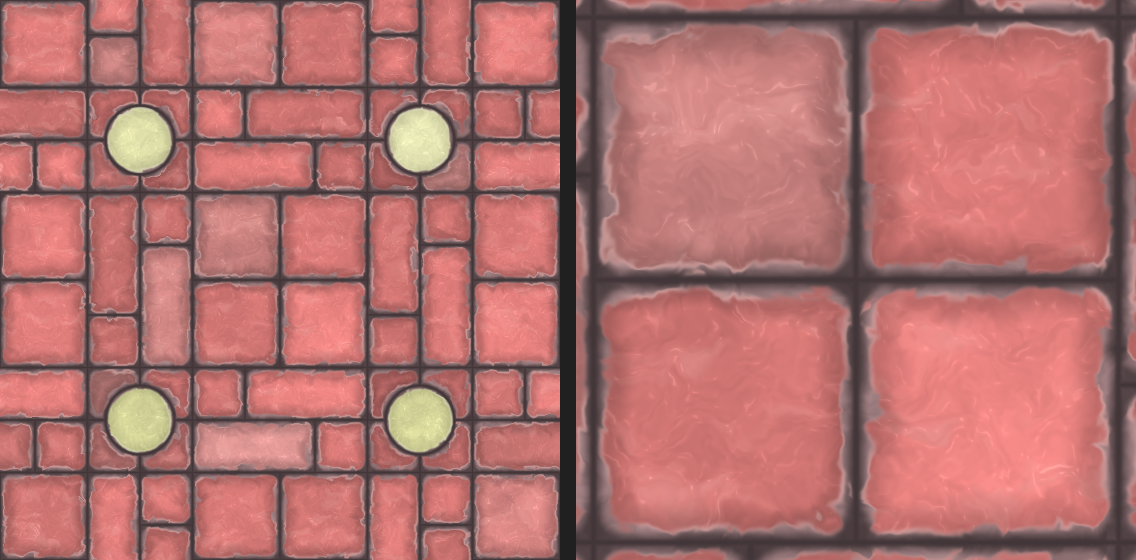
Left, the full canvas; right, a detail of the centre.
Reproduce this pattern procedurally as a three.js fragment shader.

```glsl
varying vec2 vUv;

float hash(vec2 p) {
  vec3 q = fract(p.xyx * 0.1031);
  q += dot(q, q.yzx + 33.33);
  return fract((q.x + q.y) * q.z);
}

// Value noise that wraps after the given number of lattice cells
float noise(vec2 p, vec2 period) {
  vec2 i = floor(p), f = fract(p);
  f = f * f * (3.0 - 2.0 * f);
  vec2 a = mod(i, period), b = mod(i + 1.0, period);
  return mix(mix(hash(a), hash(vec2(b.x, a.y)), f.x),
             mix(hash(vec2(a.x, b.y)), hash(b), f.x), f.y);
}

float fbm(vec2 p, vec2 frequency) {
  float sum = 0.0, weight = 0.5;
  for (int i = 0; i < 4; i++) {
    sum += weight * noise(p * frequency, 32.0 * frequency);
    frequency *= 2.0;
    weight *= 0.5;
  }
  return sum / 0.9375;
}

// Corner (xy) and size (zw) of the brick at g in a 16 unit cell:
// four big squares, then a 6 unit strip each way with staggered bricks
vec4 brickAt(vec2 g) {
  bool inColumn = g.x >= 10.0, inRow = g.y >= 10.0;
  if (inColumn && inRow) return vec4(10.0 + 3.0 * floor((g - 10.0) / 3.0), 3.0, 3.0);
  if (!inColumn && !inRow) return vec4(5.0 * floor(g / 5.0), 5.0, 5.0);
  vec2 s = inColumn ? g.yx : g;
  bool firstLane = s.y < 13.0;
  float split = firstLane == inColumn ? 7.0 : 3.0;
  bool before = s.x < split;
  vec4 brick = vec4(before ? 0.0 : split, firstLane ? 10.0 : 13.0,
                    before ? split : 10.0 - split, 3.0);
  return inColumn ? brick.yxwz : brick;
}

// Depth inside a rounded box
float boxDepth(vec2 p, vec2 halfSize, float radius) {
  vec2 q = abs(p) - halfSize + radius;
  return radius - length(max(q, 0.0)) - min(max(q.x, q.y), 0.0);
}

vec3 brickColor(vec2 id) {
  vec3 red = mix(vec3(0.78, 0.44, 0.43), vec3(0.93, 0.52, 0.51), hash(id + 7.0));
  vec3 faded = mix(vec3(0.72, 0.49, 0.48), vec3(0.92, 0.66, 0.65), hash(id + 91.0));
  return mix(red, faded, 0.8 * smoothstep(0.8, 0.95, hash(id + 43.0)));
}

void main() {
  // 32 units across the canvas, two cells each way, y running down
  vec2 p = vec2(vUv.x, 1.0 - vUv.y) * 32.0;
  vec2 g = mod(p - 11.0, 16.0);
  vec2 tile = mod(floor((p - 11.0) / 16.0), 2.0);
  vec4 brick = brickAt(g);

  vec2 fromCenter = g - brick.xy - 0.5 * brick.zw;
  float joint = boxDepth(fromCenter, 0.5 * brick.zw, 0.02);
  float depth = boxDepth(fromCenter, 0.5 * brick.zw, 0.6);
  vec3 stone = brickColor(brick.xy + 16.0 * tile);

  // Round inlay where the strips cross
  float fromInlay = length(g - 13.0) - 1.97;
  bool inlay = fromInlay < 0.0;
  if (inlay) {
    joint = depth = -fromInlay;
    stone = mix(vec3(0.83, 0.83, 0.58), vec3(0.90, 0.90, 0.72), hash(tile + 17.0));
  } else {
    joint = min(joint, fromInlay);
    depth = min(depth, fromInlay);
    if (min(g.x, g.y) >= 10.0) stone *= 0.9;
  }

  // Warped coordinates keep the noise from looking gridded
  vec2 bend = vec2(fbm(p + 3.0, vec2(1.0)), fbm(p + 19.0, vec2(1.0)));
  vec2 w = p + 1.6 * (bend - 0.5);

  // Chipped outline of the worn face
  float jag = mix(noise(w * 2.0, vec2(64.0)), noise(w * 5.0, vec2(160.0)), 0.25);
  float chip = smoothstep(0.65, 0.9, noise(w * 1.5 + 5.0, vec2(48.0)));
  float wear = 0.22 * smoothstep(0.25, 0.85, jag) + 0.17 * chip;
  float face = depth - 0.13 - wear * (inlay ? 0.4 : 1.0);

  // Mottling, streaks and grain
  float cloud = fbm(w + 3.0, vec2(0.5));
  float streak = fbm(w, vec2(1.0, 2.0));
  float grain = noise(w * 8.0, vec2(256.0));
  stone *= 0.82 + 0.22 * cloud + 0.1 * streak + 0.06 * grain;
  stone = mix(stone, vec3(0.90, 0.70, 0.68),
              (inlay ? 0.0 : 0.22) * smoothstep(0.5, 0.85, streak));
  stone += 0.1 * smoothstep(0.8, 1.0, grain) * streak;

  // Grime gathering unevenly toward the edges
  float grime = 1.0 - smoothstep(0.0, 0.2 + 1.2 * cloud, face);
  stone *= 1.0 - (inlay ? 0.12 : 0.22) * grime;

  // Dark joint rising into a grey bevel with scratched shading
  float rise = smoothstep(0.03, 0.3, depth + 0.12 * (jag - 0.5));
  vec3 bevel = mix(vec3(0.32, 0.26, 0.27), vec3(0.58, 0.46, 0.47), rise);
  bevel *= 0.8 + 0.4 * fbm(w + 11.0, vec2(2.0));
  vec3 color = mix(bevel, stone, smoothstep(-0.06, 0.08, face));

  // Pale broken rim around the face
  float rim = exp(-pow((face - 0.01) / 0.07, 2.0));
  rim *= 0.1 + 0.5 * smoothstep(0.3, 0.75, noise(w + 9.0, vec2(32.0)));
  color = mix(color, inlay ? vec3(0.92, 0.92, 0.79) : vec3(0.88, 0.69, 0.68), rim);

  // Thin core of the joint
  color = mix(vec3(0.26, 0.21, 0.22), color, smoothstep(0.0, 0.1, joint));
  gl_FragColor = vec4(color, 1.0);
}
```
